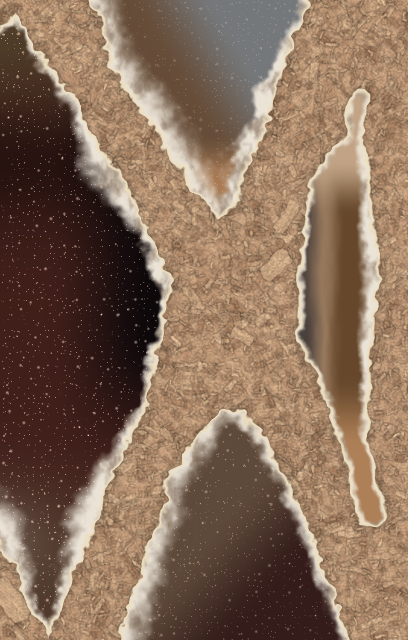
This texture is drawn by a WebGL 2 fragment shader. Its source:

```glsl
#version 300 es
precision highp float;
uniform vec2 u_resolution;
out vec4 fragColor;

float hash(vec2 p) { return fract(sin(dot(p, vec2(127.1, 311.7))) * 43758.5); }

float noise(vec2 p) {
  vec2 i = floor(p), f = fract(p);
  f = f * f * (3.0 - 2.0 * f);
  return mix(mix(hash(i), hash(i + vec2(1, 0)), f.x),
             mix(hash(i + vec2(0, 1)), hash(i + vec2(1, 1)), f.x), f.y);
}

float fbm(vec2 p) {
  float sum = 0.0, amp = 0.53;
  for (int i = 0; i < 4; i++) { sum += amp * noise(p); p = p * 2.1 + 7.3; amp *= 0.5; }
  return sum;
}

float bell(float x, float centre, float width) {
  float t = (x - centre) / width;
  return exp(-t * t);
}

// Signed distance to the line through e.xy and e.zw, walked clockwise
float cut(vec2 p, vec4 e) {
  vec2 dir = normalize(e.zw - e.xy);
  return dot(p - e.xy, vec2(dir.y, -dir.x));
}

float capsule(vec2 p, vec2 a, vec2 b, float r) {
  vec2 ab = b - a;
  return length(p - a - ab * clamp(dot(p - a, ab) / dot(ab, ab), 0.0, 1.0)) - r;
}

// One wood chip with grain and a shaded border
void chip(inout vec3 board, vec2 q, float angle, vec2 size, float tone, float px) {
  float c = cos(angle), s = sin(angle);
  q = mat2(c, -s, s, c) * q;
  vec2 b = abs(q + 0.03 * (noise(q * 18.0 + tone * 50.0) - 0.5)) - size;
  float d = max(b.x + 0.3 * abs(q.y), b.y);
  vec3 wood = mix(vec3(0.63, 0.47, 0.35), vec3(0.88, 0.74, 0.59), tone);
  wood *= 0.92 + 0.16 * noise(q * vec2(6, 55) + tone * 90.0);
  board *= 1.0 - 0.17 * (1.0 - smoothstep(0.0, 0.03, d));
  board = mix(board, wood, 0.8 * (1.0 - smoothstep(-px, px, d)));
}

vec3 chipboard(vec2 p, float px) {
  vec3 board = mix(vec3(0.67, 0.51, 0.39), vec3(0.83, 0.69, 0.55), fbm(p * 9.0));
  for (int layer = 0; layer < 6; layer++) {
    float k = float(layer), cell = mix(0.5, 0.1, k / 5.0);
    vec2 id = floor(p / cell);
    for (int n = 0; n < 9; n++) {
      vec2 g = id + vec2(n % 3, n / 3) - 1.0, seed = g + k * 37.0;
      float r = hash(seed + 0.3), tone = hash(seed + 5.7);
      vec2 centre = (g + vec2(hash(seed), hash(seed + 9.1))) * cell;
      vec2 size = cell * vec2(0.22 + 0.28 * r, 0.05 + 0.12 * hash(seed + 2.9));
      if (hash(seed + 4.4) < 0.35 + 0.1 * k) chip(board, p - centre, r * 41.0, size, tone, px);
    }
  }
  // Large flakes
  chip(board, p - vec2(3.30, 3.18), -0.8, vec2(0.21, 0.10), 0.85, px);
  chip(board, p - vec2(3.43, 2.60), -1.0, vec2(0.22, 0.07), 0.8, px);
  chip(board, p - vec2(2.90, 4.03), 0.5, vec2(0.15, 0.06), 0.8, px);
  chip(board, p - vec2(0.12, 7.20), 0.9, vec2(0.30, 0.13), 0.85, px);
  return board * (0.88 + 0.22 * noise(p * 55.0));
}

float dust(vec2 p) {
  float sum = 0.0;
  for (int i = 0; i < 3; i++) {
    vec2 q = p * (6.0 + 5.0 * float(i)) + float(i) * 17.0, id = floor(q);
    vec2 spot = 0.2 + 0.6 * vec2(hash(id), hash(id + 3.1));
    float r = 0.06 + 0.13 * hash(id + 6.2);
    sum += step(0.5, hash(id + 8.8)) * (1.0 - smoothstep(0.0, r, length(fract(q) - spot)));
  }
  return sum;
}

// Torn paper rim fading into the depth of a hole
void tear(inout vec3 colour, vec2 p, float d, float rim, float blur, vec3 depth, float px) {
  vec3 paper = mix(vec3(0.66, 0.59, 0.52), vec3(0.92, 0.89, 0.84), smoothstep(0.2, 0.55, fbm(p * vec2(6, 4))));
  paper = mix(vec3(0.93, 0.87, 0.75), paper, smoothstep(0.01, 0.06, -d));
  rim *= 0.7 + 0.6 * noise(p * 5.0);
  vec3 inside = mix(paper, depth, smoothstep(max(rim - 0.4 * blur, 0.025), rim + blur, -d));
  colour *= 1.0 - 0.22 * exp(-max(d, 0.0) * 28.0);
  colour = mix(inside, colour, smoothstep(-px, px, d));
}

void main() {
  // Canvas spans 4.88 by 7.68 units, y measured downward
  vec2 uv = gl_FragCoord.xy / u_resolution;
  vec2 p = vec2(uv.x, 1.0 - uv.y) * vec2(4.88, 7.68);
  float px = 7.68 / u_resolution.y;
  vec3 colour = chipboard(p, px), specks = vec3(0.45, 0.42, 0.38) * dust(p);
  float ragged = 0.17 * (fbm(p * 4.5) - 0.5) + 0.07 * (noise(p * 14.0) - 0.5);

  // Left hole
  float d = max(cut(p, vec4(0, 0.35, 0.18, 0.15)), cut(p, vec4(0.18, 0.15, 1.48, 2.15)));
  d = max(d, max(cut(p, vec4(1.48, 2.15, 2.07, 3.45)), cut(p, vec4(2.07, 3.45, 1.8, 4.7))));
  d = max(d, max(cut(p, vec4(1.8, 4.7, 0.65, 7.5)), cut(p, vec4(0.5, 7.5, 0, 6.55))));
  float swell = bell(p.y, 2.1, 0.6) + bell(p.y, 6.1, 0.7);
  vec3 depth = mix(vec3(0.25, 0.12, 0.10), vec3(0.05, 0.03, 0.04), smoothstep(0.5, 1.9, p.x) * (1.0 - smoothstep(4.0, 5.8, p.y)));
  depth = mix(vec3(0.31, 0.24, 0.16), depth, smoothstep(0.3, 2.0, p.y)) * (1.0 - 0.4 * bell(p.y, 2.0, 0.7));
  depth = mix(depth, vec3(0.30, 0.21, 0.16), smoothstep(5.2, 6.8, p.y));
  depth = mix(depth, vec3(0.52, 0.45, 0.41), exp(-3.0 * length(p - vec2(0, 6.5))));
  tear(colour, p, d + ragged, 0.05 + 0.16 * swell + 0.06 * bell(p.y, 3.2, 0.4), 0.08 + 0.15 * swell, depth + specks, px);

  // Top hole
  d = max(cut(p, vec4(1.3, 0.75, 1.08, 0)), cut(p, vec4(2.4, 2.4, 1.3, 0.75)));
  d = max(d, max(cut(p, vec4(2.62, 2.66, 2.4, 2.4)), cut(p, vec4(2.85, 2.4, 2.62, 2.66))));
  d = max(d, cut(p, vec4(3.7, 0, 2.85, 2.4)));
  float right = smoothstep(2.4, 2.8, p.x);
  depth = mix(vec3(0.40, 0.30, 0.22), vec3(0.46, 0.47, 0.48), smoothstep(1.5, 2.6, p.x - 0.6 * p.y));
  depth = mix(depth, vec3(0.66, 0.48, 0.33), smoothstep(1.6, 2.2, p.y));
  tear(colour, p, d + ragged, mix(0.09, 0.04 + 0.15 * smoothstep(0.3, 1.2, p.y), right), mix(0.33, 0.09, right), depth + 0.3 * specks, px);

  // Bottom hole
  d = max(cut(p, vec4(1.45, 7.68, 2.05, 5.65)), cut(p, vec4(2.05, 5.65, 2.55, 5.0)));
  d = max(d, max(4.9 - p.y, cut(p, vec4(2.93, 4.92, 3.5, 5.85))));
  d = max(d, cut(p, vec4(3.5, 5.85, 4.18, 7.68)));
  right = smoothstep(2.5, 2.9, p.x);
  depth = mix(vec3(0.37, 0.29, 0.23), vec3(0.20, 0.11, 0.10), smoothstep(0.0, 1.2, (p.x - 2.6) * 0.8 + (p.y - 6.2) * 0.7));
  tear(colour, p, d + ragged, mix(0.10, 0.06, right), mix(0.24, 0.13, right), depth + 0.6 * specks, px);

  // Right slit: a lens with a neck above and a tail below
  d = max(cut(p, vec4(3.7, 2.15, 4.15, 1.6)), cut(p, vec4(3.57, 3.2, 3.7, 2.15)));
  d = max(d, max(3.57 - p.x, cut(p, vec4(4.2, 5.6, 3.57, 4.05))));
  d = max(d, max(cut(p, vec4(4.35, 1.6, 4.55, 3.1)), cut(p, vec4(4.55, 3.1, 4.4, 5.0))));
  d = min(d, capsule(p, vec2(4.29, 1.17), vec2(4.24, 1.75), 0.11));
  d = min(d, capsule(p, vec2(4.18, 5.1), vec2(4.45, 6.16), 0.17));
  right = smoothstep(4.1, 4.3, p.x) * bell(p.y, 3.3, 1.2);
  float sway = p.x + 0.12 * (fbm(p * vec2(5, 1.5)) - 0.5);
  depth = mix(vec3(0.29, 0.25, 0.23), vec3(0.60, 0.48, 0.37), smoothstep(3.62, 3.9, sway));
  depth = mix(depth, vec3(0.40, 0.28, 0.17), smoothstep(3.85, 4.1, sway));
  depth = mix(vec3(0.76, 0.64, 0.52), depth, smoothstep(1.9, 2.6, p.y));
  depth = mix(depth, vec3(0.68, 0.50, 0.34), smoothstep(4.5, 5.4, p.y));
  tear(colour, p, d + 0.7 * ragged, 0.035 + 0.11 * right, 0.06 + 0.05 * right, depth, px);

  fragColor = vec4(colour, 1.0);
}
```
